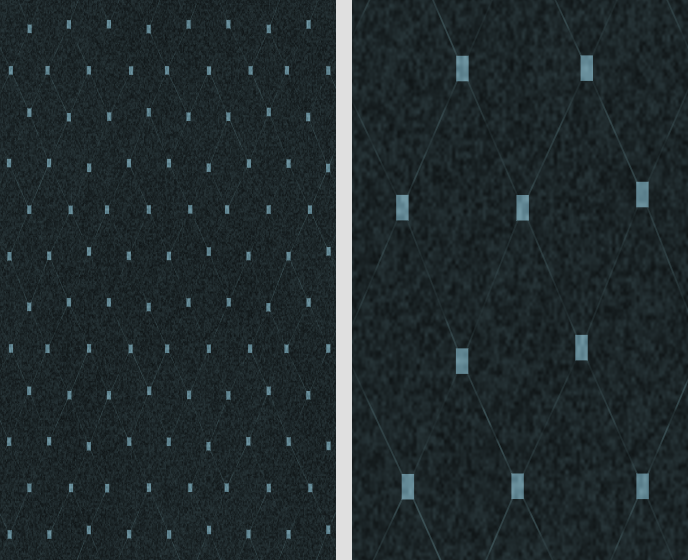
Left: the whole. Right: its middle third, enlarged.
A Shadertoy shader for this pattern:

```glsl
// Dark woven cloth with small pale blue bars on a half-drop lattice, joined by faint diagonal threads.

const vec2 STEP = vec2(0.0356, 0.0828);     // half column, full row
const vec2 ORIGIN = vec2(0.0523, 0.0432);   // first node, from the top left
const vec2 BAR_HALF = vec2(0.0037, 0.0076);
const vec2 PULL = vec2(0.0032, 0.0082);     // shift towards a cluster centre
const float THREAD_HALF = 0.0005;

const vec3 CLOTH = vec3(0.111, 0.149, 0.159);
const vec3 THREAD = vec3(0.27, 0.37, 0.39);
const vec3 BAR_DARK = vec3(0.34, 0.48, 0.53);
const vec3 BAR_LIGHT = vec3(0.45, 0.60, 0.65);

float hash(vec2 p) {
    vec3 h = fract(vec3(p.xyx) * 0.1031);
    h += dot(h, h.yzx + 33.33);
    return fract((h.x + h.y) * h.z);
}

float valueNoise(vec2 p) {
    vec2 i = floor(p), f = fract(p);
    f = f * f * (3.0 - 2.0 * f);
    return mix(mix(hash(i), hash(i + vec2(1, 0)), f.x),
               mix(hash(i + vec2(0, 1)), hash(i + vec2(1, 1)), f.x), f.y);
}

// Inward shift for the four nodes that surround a cluster centre.
vec2 clusterPull(vec2 node, vec2 centre) {
    vec2 d = mod(node - centre + 3.0, 6.0) - 3.0;
    return abs(d.x) + abs(d.y) < 1.5 ? -d * PULL : vec2(0.0);
}

vec2 nodePosition(vec2 node) {
    vec2 wobble = vec2(hash(node + 71.0), hash(node + 113.0)) - 0.5;
    return ORIGIN + node * STEP + wobble * 0.0012
         + clusterPull(node, vec2(0, 1)) + clusterPull(node, vec2(3, 4));
}

float boxDistance(vec2 p, vec2 halfSize) {
    vec2 d = abs(p) - halfSize;
    return length(max(d, 0.0)) + min(max(d.x, d.y), 0.0);
}

float segmentDistance(vec2 p, vec2 a, vec2 b) {
    vec2 ab = b - a;
    return length(p - a - ab * clamp(dot(p - a, ab) / dot(ab, ab), 0.0, 1.0));
}

float coverage(float dist, float pixel) {
    return clamp(0.5 - dist / pixel, 0.0, 1.0);
}

// One thread down to a neighbour, with its own strength.
float threadMask(vec2 p, vec2 node, float side, float pixel) {
    vec2 a = nodePosition(node);
    vec2 b = nodePosition(node + vec2(side, 1.0));
    float strength = mix(0.12, 0.75, hash(node * 1.7 + side * 9.0 + 40.0));
    float width = max(THREAD_HALF, 0.3 * pixel);
    float fade = THREAD_HALF / width;
    return strength * fade * coverage(segmentDistance(p, a, b) - width, pixel);
}

void mainImage(out vec4 fragColor, in vec2 fragCoord) {
    float pixel = 1.0 / iResolution.y;
    vec2 p = vec2(fragCoord.x, iResolution.y - fragCoord.y) * pixel;

    // Woven grain: short upright fibres over broad, soft shading
    float fibre = valueNoise(p * vec2(430.0, 270.0));
    float speck = valueNoise(p * vec2(610.0, 490.0) + 37.0);
    float shade = valueNoise(p * vec2(7.0, 4.0) + 11.0);
    float grain = (fibre - 0.5) * 0.62 + (speck - 0.5) * 0.36;
    vec3 color = CLOTH * (1.0 + grain + (shade - 0.5) * 0.10);

    // Nearby lattice nodes; only those of even parity exist
    vec2 cell = floor((p - ORIGIN) / STEP);
    float bars = 0.0, threads = 0.0;
    for (int row = -1; row <= 1; row++) {
        for (int col = -1; col <= 2; col++) {
            vec2 node = cell + vec2(col, row);
            if (mod(node.x + node.y, 2.0) > 0.5) continue;
            float d = boxDistance(p - nodePosition(node), BAR_HALF);
            bars = max(bars, coverage(d, pixel));
            threads = max(threads, threadMask(p, node, -1.0, pixel));
            threads = max(threads, threadMask(p, node, 1.0, pixel));
        }
    }

    // Threads break up along their length
    float wear = smoothstep(0.15, 0.75, valueNoise(p * vec2(90.0, 110.0) + 5.0));
    color = mix(color, THREAD, threads * mix(0.35, 1.0, wear));
    color = mix(color, mix(BAR_DARK, BAR_LIGHT, fibre), bars);
    fragColor = vec4(color, 1.0);
}
```
